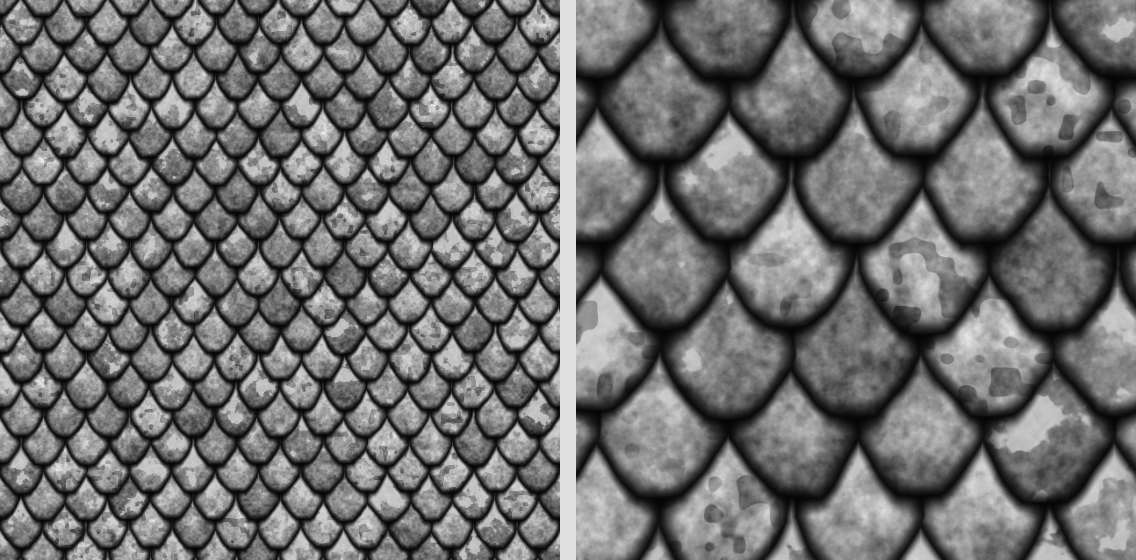
Left: the whole. Right: its middle third, enlarged.
A Shadertoy shader for this texture:

```glsl
// Overlapping grey metal scales in staggered rows. Rows are composited front to
// back from the upper ones down; each scale is a rounded, chamfered plate with a
// dark rim, mottled wear and pale patches, and it shades the row beneath it.

#define SCALES vec2(13.0, 20.0)   // scales across, rows down
#define ROW_SHIFT 0.14            // height of the first row's centre, in rows
#define RADIUS 0.485              // plate half width, in scale widths
#define JITTER 0.06               // random displacement of plates
#define RIM 0.15                  // width of the dark rim inside a plate
#define SHADOW vec2(0.09, 0.20)   // shadow width at the sides and at the bottom
#define TONE 0.53                 // mean brightness of the metal
#define TONE_SPREAD 0.24          // brightness variation between plates
#define MOTTLE 0.75               // strength of the mottling
#define PALE 0.77                 // brightness of the worn patches

float hash(vec2 p) {
    vec3 q = fract(p.xyx * vec3(0.1031, 0.1030, 0.0973));
    q += dot(q, q.yzx + 33.33);
    return fract((q.x + q.y) * q.z);
}

float noise(vec2 p) {
    vec2 i = floor(p), f = fract(p);
    f = f * f * (3.0 - 2.0 * f);
    return mix(mix(hash(i), hash(i + vec2(1, 0)), f.x),
               mix(hash(i + vec2(0, 1)), hash(i + vec2(1, 1)), f.x), f.y);
}

float fbm(vec2 p) {
    float sum = 0.0, amp = 0.5;
    for (int i = 0; i < 4; i++) {
        sum += amp * noise(p);
        p = mat2(1.6, 1.2, -1.2, 1.6) * p + 7.3;
        amp *= 0.5;
    }
    return sum / 0.9375;
}

// Signed distance to a plate: straight sides above, chamfered round end below.
float plate(vec2 p, float size) {
    vec2 a = vec2(abs(p.x), max(-p.y, 0.0));
    float chamfer = max(a.y * 1.06, dot(a, vec2(0.96, 0.72)));
    return mix(length(a), chamfer, 0.55) - size;
}

// Brightness of the metal at local position p, d being the edge distance.
float metal(vec2 p, float d, vec2 id) {
    float seed = hash(id + 41.0), wear = hash(id + 87.0);
    vec2 q = p + id * 5.17;
    float blotch = fbm(q * 4.5), grain = fbm(q * 15.0);
    float tone = TONE + TONE_SPREAD * (seed - 0.5) + 0.14 * p.y;
    tone += MOTTLE * (0.6 * (blotch - 0.5) + 0.45 * (grain - 0.5));

    // Light catches the upper middle of the dome.
    tone += 0.10 * exp(-9.0 * dot(p - vec2(0.04, 0.12), p - vec2(0.04, 0.12))) - 0.02;

    // Pale worn patches near the tip and a few dark pits.
    float patchField = blotch + 0.35 * p.y + 0.42 * wear - 0.25 * abs(p.x);
    tone = mix(tone, PALE + 0.08 * (grain - 0.5), 0.85 * smoothstep(0.85, 0.93, patchField));
    float pits = smoothstep(0.66, 0.76, noise(q * 8.0 + 19.0)) * smoothstep(0.6, 0.9, seed);
    tone -= 0.22 * pits;

    float rim = smoothstep(-0.01, RIM, -d);
    return max(tone, 0.0) * mix(0.08, 1.0, rim);
}

void mainImage(out vec4 fragColor, in vec2 fragCoord) {
    vec2 grid = fragCoord / iResolution.xy * SCALES - vec2(0.0, ROW_SHIFT);
    float rowPitch = SCALES.x / SCALES.y;
    float soft = max(0.015, 0.7 * SCALES.x / iResolution.x);
    float bend = 0.05 * (noise(grid * vec2(4.0, 2.6)) - 0.5);

    float shade = 0.0, remaining = 1.0, light = 1.0;
    for (int k = 2; k >= -1; k--) {
        float row = floor(grid.y) + float(k);
        float stagger = 0.5 * mod(row, 2.0);
        float nearest = floor(grid.x - stagger + 0.5);
        float rowLight = 1.0;

        for (int j = -1; j <= 1; j++) {
            float col = nearest + float(j);
            vec2 id = mod(vec2(col, row), SCALES);
            vec2 p = (grid - vec2(col + stagger, row)) * vec2(1.0, rowPitch);
            p -= JITTER * (vec2(hash(id + 3.0), hash(id + 17.0)) - 0.5);
            p.x += 0.16 * (hash(id + 29.0) - 0.5) * p.y;
            float d = plate(p, RADIUS + 0.03 * (hash(id + 53.0) - 0.5)) + bend;

            float cover = smoothstep(soft, -soft, d);
            if (cover > 0.0) {
                shade += remaining * cover * light * metal(p, d, id);
                remaining *= 1.0 - cover;
            }

            // The shadow is deepest below the rounded end.
            float width = mix(SHADOW.x, SHADOW.y, smoothstep(0.4, 0.0, abs(p.x)));
            rowLight = min(rowLight, smoothstep(-0.02, width, d));
        }
        light *= rowLight;
    }
    fragColor = vec4(vec3(clamp(shade + 0.015, 0.0, 1.0)), 1.0);
}
```
